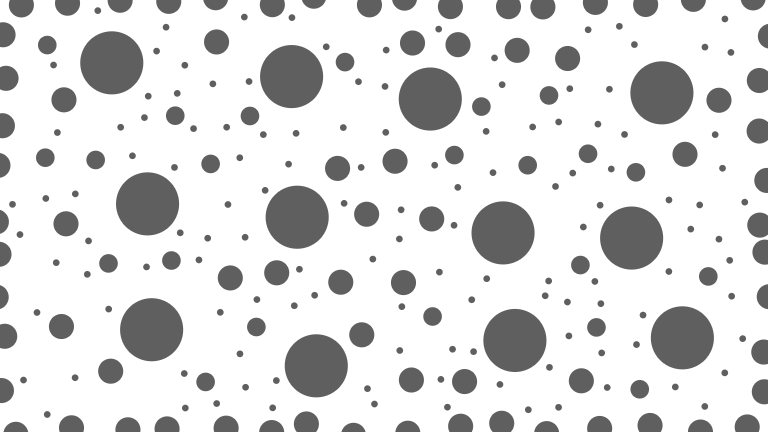
A Shadertoy shader for this pattern:

```glsl
// Scattered grey discs on white: a few big ones, medium ones, tiny specks and
// a row of medium discs clipped by the border. Each class is a jittered grid
// whose sites are dropped when they come too near to larger discs.

const vec3 PAPER = vec3(1.0);
const vec3 INK = vec3(0.373);

// Lengths are in canvas heights.
const float BIG_RADIUS = 0.073;
const float MEDIUM_RADIUS = 0.029;
const float SMALL_RADIUS = 0.0215;
const float TINY_RADIUS = 0.0077;

const vec2 BIG_CELLS = vec2(4.0, 3.0);
const vec2 MEDIUM_CELLS = vec2(12.0, 7.0);
const vec2 TINY_CELLS = vec2(21.0, 12.0);
const vec2 EDGE_CELLS = vec2(16.0, 9.0);

const float BIG_INSET = 0.03;       // free border around each grid
const float MEDIUM_INSET = 0.055;
const float EDGE_CORNER = 0.05;     // side rows start this far from corners

const float BIG_MARGIN = 0.105;     // least distance of site and cell wall
const float MEDIUM_MARGIN = 0.035;
const float TINY_MARGIN = 0.014;

const float MEDIUM_GAP = 0.025;     // least gap to larger discs
const float TINY_GAP = 0.016;

const float LARGE_SHARE = 0.47;     // medium discs with the full radius
const float STAGGER = 0.25;         // row shift in cells
const float EDGE_JITTER = 0.45;     // along the border, in cells
const float EDGE_SWAY = 0.03;       // across the border
const float EDGE_BIAS = 0.006;      // mean shift inwards

vec2 hash2(vec2 cell, float seed) {
    vec2 q = vec2(dot(cell, vec2(127.1, 311.7)), dot(cell, vec2(269.5, 183.3)));
    return fract(sin(q + seed * 17.31) * 43758.5453);
}

// Random point inside a cell, kept away from the cell walls.
vec2 site(vec2 cell, vec2 size, float margin, float stagger, float seed) {
    float shift = stagger * (2.0 * mod(cell.y, 2.0) - 1.0);
    vec2 jitter = (hash2(cell, seed) - 0.5) * (size - 2.0 * margin);
    return (cell + 0.5 + vec2(shift, 0.0)) * size + jitter;
}

bool inside(vec2 p, vec2 low, vec2 high) {
    return all(greaterThanEqual(p, low)) && all(lessThanEqual(p, high));
}

// Signed distance to the big discs.
float bigDiscs(vec2 p, vec2 canvas) {
    vec2 size = (canvas - 2.0 * BIG_INSET) / BIG_CELLS;
    vec2 base = floor((p - BIG_INSET) / size);
    float nearest = 1.0;
    for (int y = -1; y <= 1; y++)
    for (int x = -1; x <= 1; x++) {
        vec2 cell = base + vec2(x, y);
        if (!inside(cell, vec2(0.0), BIG_CELLS - 1.0)) continue;
        vec2 centre = BIG_INSET + site(cell, size, BIG_MARGIN, 0.0, 1.0);
        nearest = min(nearest, distance(p, centre) - BIG_RADIUS);
    }
    return nearest;
}

// Signed distance to the medium discs of two radii.
float mediumDiscs(vec2 p, vec2 canvas) {
    vec2 size = (canvas - 2.0 * MEDIUM_INSET) / MEDIUM_CELLS;
    vec2 base = floor((p - MEDIUM_INSET) / size);
    float nearest = 1.0;
    for (int y = -1; y <= 1; y++)
    for (int x = -1; x <= 1; x++) {
        vec2 cell = base + vec2(x, y);
        vec2 centre = MEDIUM_INSET + site(cell, size, MEDIUM_MARGIN, STAGGER, 2.0);
        vec2 low = vec2(MEDIUM_INSET + MEDIUM_MARGIN);
        if (!inside(centre, low, canvas - low)) continue;
        bool large = hash2(cell, 3.0).x < LARGE_SHARE;
        float radius = large ? MEDIUM_RADIUS : SMALL_RADIUS;
        float d = distance(p, centre) - radius;
        if (d < nearest && bigDiscs(centre, canvas) > radius + MEDIUM_GAP) nearest = d;
    }
    return nearest;
}

// Signed distance to the discs strung along the four borders.
float edgeDiscs(vec2 p, vec2 canvas) {
    vec2 side = step(0.5 * canvas, p);
    vec2 inward = 1.0 - 2.0 * side;
    vec2 start = vec2(0.0, EDGE_CORNER);
    vec2 size = (canvas - 2.0 * start) / EDGE_CELLS;
    vec2 base = floor((p - start) / size);
    float nearest = 1.0;
    for (int i = -1; i <= 1; i++) {
        vec2 n = clamp(base + float(i), vec2(0.0), EDGE_CELLS - 1.0);
        vec2 row = hash2(vec2(n.x, side.y), 4.0) - 0.5;
        vec2 column = hash2(vec2(n.y, side.x), 5.0) - 0.5;
        vec2 along = start + (n + 0.5 + EDGE_JITTER * vec2(row.x, column.x)) * size;
        vec2 across = side * canvas + inward * (EDGE_BIAS + EDGE_SWAY * vec2(column.y, row.y));
        float d = min(distance(p, vec2(along.x, across.y)), distance(p, vec2(across.x, along.y)));
        nearest = min(nearest, d - MEDIUM_RADIUS);
    }
    return nearest;
}

float largerDiscs(vec2 p, vec2 canvas) {
    return min(bigDiscs(p, canvas), min(mediumDiscs(p, canvas), edgeDiscs(p, canvas)));
}

// Signed distance to the speck of the cell around p, if it has room.
float tinyDiscs(vec2 p, vec2 canvas) {
    vec2 size = canvas / TINY_CELLS;
    float row = floor(p.y / size.y);
    float shift = STAGGER * (2.0 * mod(row, 2.0) - 1.0);
    vec2 cell = vec2(floor(p.x / size.x - shift), row);
    vec2 centre = site(cell, size, TINY_MARGIN, STAGGER, 6.0);
    float d = distance(p, centre) - TINY_RADIUS;
    if (d > TINY_MARGIN) return 1.0;
    return largerDiscs(centre, canvas) > TINY_RADIUS + TINY_GAP ? d : 1.0;
}

void mainImage(out vec4 fragColor, in vec2 fragCoord) {
    vec2 p = fragCoord / iResolution.y;
    vec2 canvas = vec2(iResolution.x / iResolution.y, 1.0);
    float d = min(largerDiscs(p, canvas), tinyDiscs(p, canvas));
    float cover = clamp(0.5 - d * iResolution.y, 0.0, 1.0);
    fragColor = vec4(mix(PAPER, INK, cover), 1.0);
}
```
